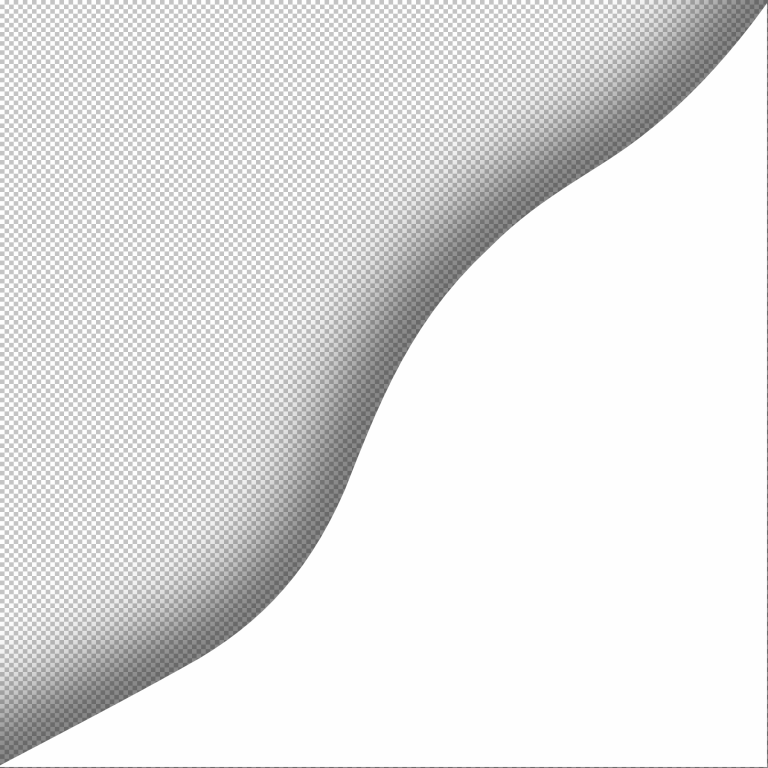
A WebGL 1 fragment shader for this background:

```glsl
precision highp float;
// A white wavy sheet casting a soft shadow over a fine grey and white checkerboard.

uniform vec2 u_resolution;

const vec3 SHEET_COLOR = vec3(0.995);
const vec3 CELL_LIGHT = vec3(0.995);
const vec3 CELL_DARK = vec3(0.77);
const float CELL_COUNT = 168.0;      // checker cells across the canvas
const float SHADOW_STRENGTH = 0.47;
const float SHADOW_WIDTH = 0.085;
const float RIM_WIDTH = 0.0015;      // bare strip at the right and bottom
const float RIM_SHADE = 0.55;
const int CURVE_STEPS = 14;

// Wave that is positive on even cells and negative on odd ones
vec2 cellWave(vec2 q) {
  return abs(mod(q - 0.5, 2.0) - 1.0) - 0.5;
}

// Checkerboard with softened cell edges, 0 or 1
float checker(vec2 p, float pixel) {
  vec2 edge = clamp(cellWave(p * CELL_COUNT) * 2.0 / (pixel * CELL_COUNT), -1.0, 1.0);
  return 0.5 + 0.5 * edge.x * edge.y;
}

vec2 bezier(vec2 a, vec2 b, vec2 c, vec2 d, float t) {
  float s = 1.0 - t;
  return s * s * s * a + 3.0 * s * s * t * b + 3.0 * s * t * t * c + t * t * t * d;
}

// Signed distance to a line piece, positive on its left
float signedSegment(vec2 p, vec2 a, vec2 b) {
  vec2 ap = p - a;
  vec2 ab = b - a;
  float dist = length(ap - ab * clamp(dot(ap, ab) / dot(ab, ab), 0.0, 1.0));
  return ab.x * ap.y - ab.y * ap.x < 0.0 ? -dist : dist;
}

// Keeps the nearer of the known distance and the distance to a curve
float nearestCurve(float nearest, vec2 p, vec2 a, vec2 b, vec2 c, vec2 d) {
  vec2 from = a;
  for (int i = 1; i <= CURVE_STEPS; i++) {
    vec2 to = bezier(a, b, c, d, float(i) / float(CURVE_STEPS));
    float dist = signedSegment(p, from, to);
    if (abs(dist) < abs(nearest)) nearest = dist;
    from = to;
  }
  return nearest;
}

// Signed distance to the sheet's edge, negative on the sheet
float sheetDistance(vec2 p) {
  vec2 start = vec2(-0.078, -0.038);
  vec2 lowBend = vec2(0.260, 0.143);
  vec2 steep = vec2(0.449, 0.362);
  vec2 highBend = vec2(0.638, 0.678);
  vec2 shoulder = vec2(0.820, 0.811);
  vec2 end = vec2(1.042, 1.061);
  float d = 10.0;
  d = nearestCurve(d, p, start, vec2(0.026, 0.018), vec2(0.147, 0.079), lowBend);
  d = nearestCurve(d, p, lowBend, vec2(0.345, 0.194), vec2(0.404, 0.259), steep);
  d = nearestCurve(d, p, steep, vec2(0.495, 0.479), vec2(0.535, 0.583), highBend);
  d = nearestCurve(d, p, highBend, vec2(0.699, 0.740), vec2(0.766, 0.772), shoulder);
  d = nearestCurve(d, p, shoulder, vec2(0.892, 0.863), vec2(0.970, 0.944), end);
  return d;
}

void main() {
  vec2 p = gl_FragCoord.xy / u_resolution;
  float pixel = 1.0 / min(u_resolution.x, u_resolution.y);

  // Checkerboard, counted from the top left corner
  vec3 board = mix(CELL_DARK, CELL_LIGHT, checker(vec2(p.x, 1.0 - p.y), pixel));

  // Shadow fading away from the sheet
  float d = sheetDistance(p);
  float fade = max(d, 0.0) / SHADOW_WIDTH;
  vec3 color = board * (1.0 - SHADOW_STRENGTH * exp(-fade * fade));

  // Sheet, ending just short of the right and bottom borders
  float sheet = 1.0 - smoothstep(-0.7 * pixel, 0.7 * pixel, d);
  float inset = min(p.y, 1.0 - p.x) - RIM_WIDTH;
  float rim = 1.0 - smoothstep(-0.5 * pixel, 0.5 * pixel, inset);
  vec3 sheetColor = mix(SHEET_COLOR, board * RIM_SHADE, rim);
  gl_FragColor = vec4(mix(color, sheetColor, sheet), 1.0);
}
```
